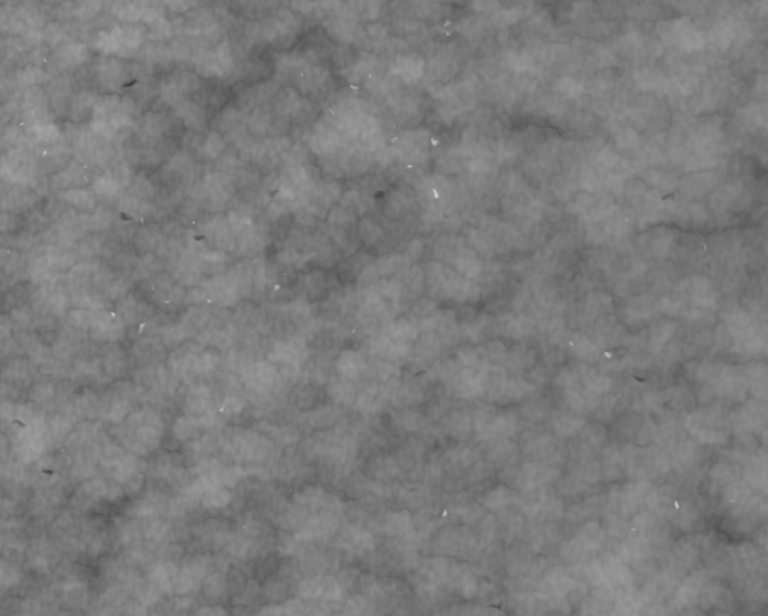
A Shadertoy shader for this texture:

```glsl
// Soft grey mineral ground: rounded clumps lit from above, over broad tilted
// bands of tone. Clumps are the maximum of scattered domes, their outlines are
// warped by gradient noise, and sparse bright flecks and dark pits lie on top.

vec2 hash2(vec2 p) {
    vec3 q = fract(p.xyx * vec3(0.1031, 0.1030, 0.0973));
    q += dot(q, q.yzx + 33.33);
    return fract((q.xx + q.yz) * q.zy);
}

float gradientNoise(vec2 p) {
    vec2 cell = floor(p), f = p - cell;
    vec2 u = f * f * f * (f * (f * 6.0 - 15.0) + 10.0);
    vec4 corner;
    for (int i = 0; i < 4; i++) {
        vec2 o = vec2(i & 1, i >> 1);
        float angle = 6.2832 * hash2(cell + o + 57.0).x;
        corner[i] = dot(vec2(cos(angle), sin(angle)), f - o);
    }
    return mix(mix(corner.x, corner.y, u.x), mix(corner.z, corner.w, u.x), u.y);
}

float fbm(vec2 p) {
    float sum = 0.0, amp = 0.5;
    for (int i = 0; i < 5; i++) {
        sum += amp * gradientNoise(p);
        p = mat2(1.6, 1.2, -1.2, 1.6) * p + 7.3;
        amp *= 0.5;
    }
    return sum;
}

// Highest of the nearby domes, brighter on its upper side; centred near zero
float clumps(vec2 p) {
    vec2 cell = floor(p);
    float top = -9.0, light = 0.0;
    for (int j = -1; j <= 1; j++)
    for (int i = -1; i <= 1; i++) {
        vec2 id = cell + vec2(i, j);
        vec2 d = p - id - hash2(id + 11.0);
        float dome = 0.6 * hash2(id + 83.0).x - dot(d, d);
        if (dome > top) {
            top = dome;
            light = 0.16 * d.y;
        }
    }
    return top + light - 0.2;
}

// Small soft spots, present in a given share of the cells
float spots(vec2 p, float share, float radius) {
    vec2 id = floor(p);
    vec2 d = p - id - 0.3 - 0.4 * hash2(id + 29.0);
    vec2 pick = hash2(id + 131.0);
    float size = radius * mix(0.6, 1.0, pick.y);
    return step(pick.x, share) * mix(0.2, 1.0, pick.y * pick.y)
         * (1.0 - smoothstep(0.0, size, length(d)));
}

void mainImage(out vec4 fragColor, in vec2 fragCoord) {
    vec2 p = fragCoord / iResolution.y;
    float across = fragCoord.x / iResolution.x;

    // Ragged outlines
    vec2 coarseWarp = vec2(gradientNoise(p * 16.0), gradientNoise(p * 16.0 + 40.0));
    vec2 fineWarp = vec2(gradientNoise(p * 60.0 + 9.0), gradientNoise(p * 60.0 + 70.0));
    vec2 q = p + 0.02 * coarseWarp + 0.013 * fineWarp;

    // Broad tone, bands rising to the right
    float tone = 0.503 + 0.02 * (0.5 - across);
    tone += 0.16 * fbm(vec2(q.x, q.y - 0.3 * q.x) * vec2(3.6, 6.0) + 3.0);

    // Clumps in two sizes, the small ones stronger on the left
    tone += 0.1 * clumps(q * vec2(11.0, 14.0));
    tone += mix(0.1, 0.065, across) * clumps(q * vec2(27.0, 32.0) + 17.0);

    // Mottle and fine grain
    tone += 0.035 * gradientNoise(q * vec2(46.0, 52.0) + 31.0);
    tone += mix(0.055, 0.035, across) * gradientNoise(p * vec2(105.0, 75.0));

    // Pale lumps, here and there
    tone += 0.09 * spots(q * vec2(10.0, 13.0) + 61.0, 0.14, 0.42);

    // Bright flecks gather in patches, mostly upper left
    float patchy = smoothstep(0.0, 0.4, gradientNoise(p * 6.0 + 21.0));
    float upperLeft = smoothstep(0.8, 0.1, across) * smoothstep(0.15, 0.6, p.y);
    vec2 fleckPos = p + 0.01 * fineWarp;
    tone += 0.3 * spots(fleckPos * 46.0, 0.006 + 0.22 * patchy * upperLeft, 0.34);

    // Rare dark pits, wider than tall
    vec2 pitPos = p + 0.012 * fineWarp;
    tone -= 0.25 * spots(pitPos * vec2(17.0, 27.0) + 5.0, 0.04, 0.29);

    fragColor = vec4(vec3(clamp(tone, 0.0, 1.0)), 1.0);
}
```
